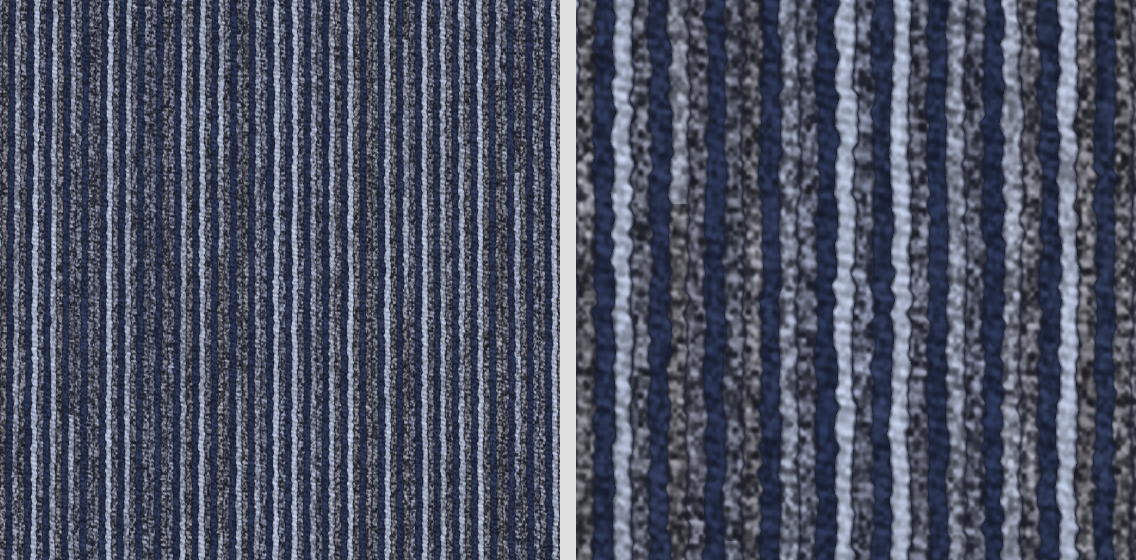
Left: the whole. Right: its middle third, enlarged.
Write a Shadertoy shader that draws this texture.

```glsl
// Strength of the pale yarn in each of the 31 stripe groups
const float PALE[31] = float[31](
    .40, .60, 1., .80, .15, .20, 1., .80, .25, .30, .80, .95, .30, .20, .65, 1.,
    1., .60, .75, .95, .30, .90, .30, 1., .80, .80, .90, .35, .30, .45, .85);

float hash(vec2 p) {
    p = fract(p * vec2(.1031, .1137));
    p += dot(p, p.yx + 33.33);
    return fract((p.x + p.y) * p.x * 17.3);
}

float noise(vec2 p) {
    vec2 i = floor(p), f = fract(p);
    f = f * f * (3. - 2. * f);
    return mix(mix(hash(i), hash(i + vec2(1, 0)), f.x),
               mix(hash(i + vec2(0, 1)), hash(i + vec2(1, 1)), f.x), f.y);
}

void mainImage(out vec4 fragColor, in vec2 fragCoord) {
    vec2 uv = fragCoord / iResolution.xy;

    // Yarn columns, fanning out toward the bottom, with slightly uneven edges
    float s = 91.07 * (uv.x + (1. - uv.y) * mix(.007, -.004, uv.x));
    s += .16 * (noise(vec2(s * .4, uv.y * 12.) + 7.) - .5);
    s += .34 * (noise(vec2(s * .9, uv.y * 125.) + 60.) - .5);
    float column = floor(s + .5);
    float group = floor(column / 3.);
    float role = column - 3. * group;
    float across = s - column;
    float tint = hash(vec2(column + 3., 8.));

    // Slanted loops and fine fibres shared by all yarns
    float loopPhase = uv.y * 128. + .45 * across + hash(vec2(column, 5.));
    loopPhase += .5 * noise(vec2(column * 3. + .5, uv.y * 50.));
    float loops = .5 + .5 * sin(6.2832 * loopPhase);
    float fleck = .6 * noise(vec2(uv.x * 250., uv.y * 220.) + 40.)
                + .4 * noise(vec2(uv.x * 390., uv.y * 360.) + 90.);
    fleck = smoothstep(.08, .92, fleck);

    // Mottled grey yarn with charcoal stretches
    float stretch = noise(vec2(column * 5. + .5, uv.y * 18.));
    vec3 grey = mix(vec3(.12, .125, .15), vec3(.57, .575, .62), fleck);
    grey *= mix(vec3(1., .98, .96), vec3(.94, .98, 1.06), tint);
    grey *= (.78 + .34 * stretch) * (.88 + .24 * loops);

    // Plain yarns
    vec3 navy = vec3(.125, .16, .265) * (.88 + .20 * loops + .5 * (fleck - .5));
    navy = mix(navy, grey, .04 + .10 * tint);
    vec3 pale = vec3(.61, .645, .725) * (.93 + .14 * loops + .3 * (fleck - .5));

    // Each group holds a pale, a grey and a navy column
    vec3 yarn = grey;
    float halfWidth = .47;
    if (role < .5) {
        float strength = PALE[int(clamp(group, 0., 30.))];
        float run = hash(vec2(group + 11., floor(uv.y * 2. + hash(vec2(group, 2.))) + 4.));
        if (run > .82 && strength < .7) strength = .7;
        strength += .35 * (noise(vec2(group * 9. + .5, uv.y * 9.)) - .5);
        strength += .4 * (fleck - .5) * (1. - strength);
        yarn = mix(grey, pale, smoothstep(.3, 1., strength));
    } else if (role > 1.5) {
        yarn = navy;
        halfWidth = .52;
    }

    // Shadowed gaps and rounded pile
    halfWidth += .06 * (loops - .5);
    float body = 1. - smoothstep(halfWidth - .20, halfWidth + .14, abs(across));
    yarn *= 1.06 - .4 * across * across;
    vec3 color = mix(vec3(.105, .115, .175), yarn, body);
    color *= .97 + .06 * noise(uv * 9. + 20.);
    fragColor = vec4(color, 1.);
}
```
